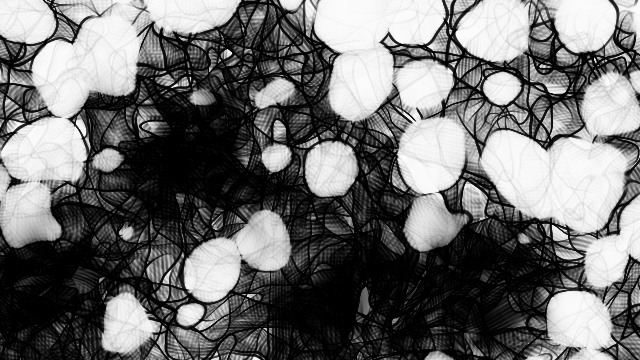
Write a WebGL 1 fragment shader that draws this background.

```glsl
precision highp float;
// Tangled ink web: thin dark strands with translucent hatched veils on one
// side, rounded pale openings and a few dense clots. Strands are zero lines
// of stretched gradient noise; all ink adds up to one optical density.

#define LAYERS 11
#define STRAND_WIDTH 0.0028
#define STRAND_INK 2.6
#define VEIL_INK 0.60
#define VEIL_REACH 0.22
#define HATCH_LINES 95.0
#define HOLE_CELLS 4.6
#define CLOT_RADIUS 0.19
#define CLOT_INK 3.0
#define PAPER 0.985

uniform vec2 u_resolution;

float hash(vec2 p) {
  vec3 q = fract(p.xyx * vec3(0.1031, 0.1030, 0.0973));
  q += dot(q, q.yzx + 33.33);
  return fract((q.x + q.y) * q.z);
}

vec2 hash2(vec2 p) {
  return vec2(hash(p), hash(p + 71.7));
}

float cornerSlope(vec2 cell, vec2 offset) {
  float angle = 6.2832 * hash(cell);
  return dot(vec2(cos(angle), sin(angle)), offset);
}

float gradientNoise(vec2 p) {
  vec2 i = floor(p), f = fract(p);
  vec2 u = f * f * f * (f * (f * 6.0 - 15.0) + 10.0);
  vec2 e = vec2(1.0, 0.0);
  return mix(
    mix(cornerSlope(i, f), cornerSlope(i + e, f - e), u.x),
    mix(cornerSlope(i + e.yx, f - e.yx), cornerSlope(i + 1.0, f - 1.0), u.x),
    u.y);
}

vec2 noise2(vec2 p) {
  return vec2(gradientNoise(p + 40.0), gradientNoise(p + 93.0));
}

mat2 rotation(float a) {
  return mat2(cos(a), sin(a), -sin(a), cos(a));
}

// Approximate signed distance to the openings, positive inside.
float openings(vec2 p) {
  vec2 g = p * HOLE_CELLS, cell = floor(g);
  float inside = -1.0;
  for (int y = -1; y <= 1; y++) {
    for (int x = -1; x <= 1; x++) {
      vec2 id = cell + vec2(float(x), float(y));
      vec2 d = g - id - 0.2 - 0.6 * hash2(id + 50.0);
      d = rotation(6.2832 * hash(id + 59.0)) * d;
      d.x *= 0.8 + 0.6 * hash(id + 73.0);
      inside = max(inside, mix(0.18, 0.62, hash(id + 55.0)) - length(d));
    }
  }
  return inside / HOLE_CELLS;
}

// Dense clots spaced across the canvas, the second one raised.
float clots(vec2 p, float aspect) {
  vec2 q = p + 0.16 * noise2(p * 3.0) + 0.13 * noise2(p * 9.0);
  float sum = 0.0;
  for (int i = 0; i < 4; i++) {
    float k = float(i);
    vec2 center = vec2(aspect * (0.06 + 0.235 * k),
                       0.2 + 0.36 * max(0.0, sin(1.5708 * k)));
    vec2 d = (q - center) / CLOT_RADIUS;
    sum += exp(-dot(d, d));
  }
  return min(sum, 1.0);
}

void main() {
  float px = 1.0 / u_resolution.y;
  vec2 p = gl_FragCoord.xy * px;
  vec2 q = p + 0.05 * noise2(p * 4.0) + 0.012 * noise2(p * 15.0);

  float clot = clots(p, u_resolution.x * px);
  float cover = clamp(0.75 + 1.1 * gradientNoise(p * 2.3 + 7.0)
                      - 0.5 * smoothstep(0.8, 1.0, p.y), 0.08, 1.1);
  float edge = openings(q) - 0.13 * clot;
  float opening = smoothstep(-0.002, 0.010, edge);
  float haze = 0.03 + 0.22 * exp(-max(edge, 0.0) / 0.014);

  float veils = 0.0, strands = 0.0;
  for (int i = 0; i < LAYERS; i++) {
    float k = float(i);
    float scale = 2.6 + 0.6 * k;
    vec2 stretch = scale * vec2(1.35, 0.65);
    vec2 r = rotation(1.9 * k + 0.4) * q * stretch + 13.7 * k + 20.0;

    // Field value over slope gives distance to the strand.
    float f = gradientNoise(r);
    vec2 slope = vec2(gradientNoise(r + vec2(0.01, 0.0)),
                      gradientNoise(r + vec2(0.0, 0.01))) - f;
    float dist = f / max(length(slope * stretch) * 100.0, 0.35 * scale);

    float presence = gradientNoise(p * 3.0 + 31.0 * k);
    float width = STRAND_WIDTH * (0.75 + 0.9 * presence);
    float strand = 1.0 - smoothstep(width - 0.5 * px, width + 0.5 * px, abs(dist));
    strands += strand * smoothstep(-0.15, 0.08, presence + 0.3 * clot);

    // Nearly straight threads and broader rays shade the veil.
    vec2 along = rotation(2.4 * k) * p;
    float thread = along.x + 0.05 * f;
    float hatch = 1.0 + 0.65 * sin(6.2832 * HATCH_LINES * thread);
    float rays = 1.0 + 1.9 * gradientNoise(vec2(thread * 42.0, along.y * 3.0) + 60.0);
    float veil = smoothstep(-px, px, dist) * exp(-max(dist, 0.0) * scale / VEIL_REACH);
    veils += veil * hatch * max(rays, 0.0) * max(0.8 + 1.5 * presence, 0.0);
  }

  float rim = (1.0 - smoothstep(0.0015, 0.0015 + 1.2 * px, abs(edge)))
            * smoothstep(-0.1, 0.1, gradientNoise(p * 5.0 + 80.0));
  float ink = VEIL_INK * veils * (cover + CLOT_INK * clot) * mix(1.0, haze, opening);
  ink += STRAND_INK * strands * mix(1.0, 0.02, opening) * smoothstep(0.0, 0.5, cover + clot);
  ink += 2.0 * rim + 1.6 * clot * clot;
  gl_FragColor = vec4(vec3(PAPER * exp(-ink)), 1.0);
}
```
